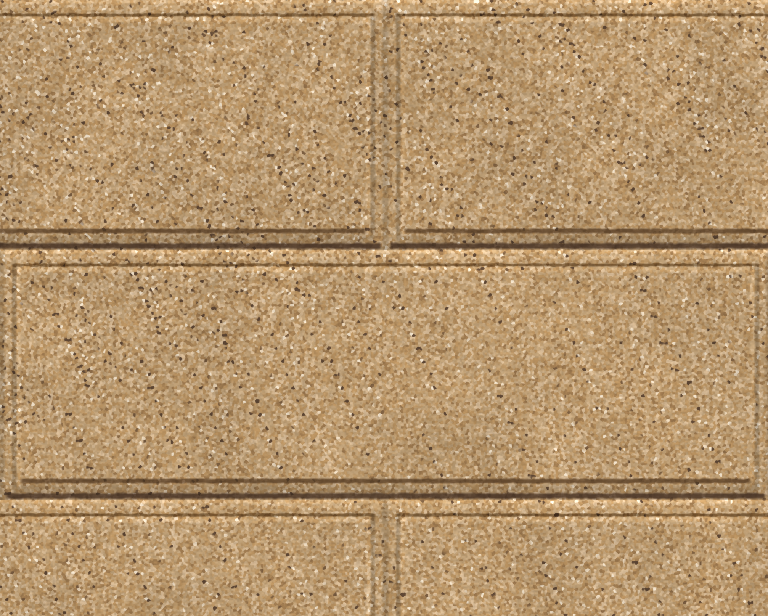
Give the GLSL for this texture, as a Shadertoy shader.

```glsl
// Sandy stone blocks in running bond, each with a grooved rim and shaded lower joints.

float hash(vec2 p) {
    return fract(sin(dot(p, vec2(127.1, 311.7))) * 43758.5453);
}

float noise(vec2 p) {
    vec2 i = floor(p), f = fract(p);
    f = f * f * (3.0 - 2.0 * f);
    return mix(mix(hash(i), hash(i + vec2(1, 0)), f.x),
               mix(hash(i + vec2(0, 1)), hash(i + vec2(1, 1)), f.x), f.y);
}

// Colour of one grain of sand, chosen by a random value
vec3 grainColor(float r) {
    vec3 c = mix(vec3(0.60, 0.46, 0.30), vec3(0.71, 0.56, 0.37), smoothstep(0.04, 0.22, r));
    c = mix(c, vec3(0.74, 0.62, 0.46), smoothstep(0.28, 0.55, r));
    c = mix(c, vec3(0.83, 0.72, 0.58), smoothstep(0.62, 0.92, r));
    c = mix(c, vec3(0.93, 0.87, 0.78), smoothstep(0.96, 0.99, r));
    return mix(vec3(0.36, 0.27, 0.20), c, smoothstep(0.005, 0.025, r));
}

// Scattered grains, blended softly where they touch
vec3 sand(vec2 p) {
    vec2 cell = floor(p);
    vec3 sum = vec3(0);
    float total = 0.0;
    for (int y = -1; y <= 1; y++)
    for (int x = -1; x <= 1; x++) {
        vec2 id = cell + vec2(x, y);
        vec2 d = id + vec2(hash(id + 7.3), hash(id + 19.1)) - p;
        float w = exp(-9.0 * dot(d, d)) + 1e-5;
        sum += w * grainColor(hash(id));
        total += w;
    }
    return sum / total;
}

// Soft-edged line around distance zero
float line(float d, float halfWidth) {
    return 1.0 - smoothstep(halfWidth * 0.4, halfWidth * 1.6, abs(d));
}

void mainImage(out vec4 fragColor, in vec2 fragCoord) {
    // One unit is the canvas width, measured down from the top
    vec2 p = vec2(fragCoord.x, iResolution.y - fragCoord.y) / iResolution.x;
    vec2 rough = p + 0.0016 * (vec2(noise(p * 190.0), noise(p * 190.0 + 50.0)) - 0.5);

    // Block layout: alternate rows shift by half a block
    float row = floor(rough.y / 0.3255);
    float along = rough.x + 0.498 - 0.5 * mod(row, 2.0);
    float x = fract(along);
    float y = rough.y - row * 0.3255;
    float side = min(x, 1.0 - x);

    // Grain, mottling and a slight tint per block
    vec3 color = sand(p * 290.0);
    color *= 0.93 + 0.14 * noise(p * 400.0 + 9.0);
    color *= 0.94 + 0.07 * noise(p * 14.0) + 0.05 * noise(p * 55.0);
    color *= 0.985 + 0.03 * hash(vec2(floor(along), row));

    // Raised rim and lit edges
    color *= 1.0 + 0.07 * (1.0 - smoothstep(0.010, 0.017, y));
    color *= 1.0 + 0.10 * line(y - 0.0020, 0.0025);
    color *= 1.0 + 0.10 * line(y - 0.0255, 0.0035) * smoothstep(0.014, 0.024, side);

    // Faint upright joint and side grooves
    float upright = smoothstep(0.012, 0.025, y) * (1.0 - smoothstep(0.300, 0.318, y));
    color *= 1.0 - 0.13 * line(side, 0.0040);
    color *= 1.0 - 0.17 * line(side - 0.0165, 0.0030) * upright;
    color *= 1.0 + 0.06 * line(side - 0.0220, 0.0030) * upright;

    // Thin upper groove
    float upper = line(y - 0.0195, 0.0019) * smoothstep(0.011, 0.017, side);
    color = mix(color, color * vec3(0.62, 0.55, 0.44), 0.9 * upper);

    // Lower groove and the deep joint below it, both worn unevenly
    float wear = 0.80 + 0.20 * noise(p * vec2(70.0, 160.0));
    float lower = line(y - 0.3008, 0.0029) * smoothstep(0.022, 0.029, side);
    float joint = line(y - 0.3203, 0.0036) * smoothstep(0.003, 0.009, side);
    color *= 1.0 - 0.12 * line(y - 0.3120, 0.0060) * smoothstep(0.01, 0.02, side);
    color = mix(color, vec3(0.37, 0.27, 0.17) * (0.6 + 0.6 * color.r), lower * wear);
    color = mix(color, vec3(0.30, 0.22, 0.16) * (0.6 + 0.6 * color.r), joint * (0.1 + 0.9 * wear));

    fragColor = vec4(clamp(color, 0.0, 1.0), 1.0);
}
```
